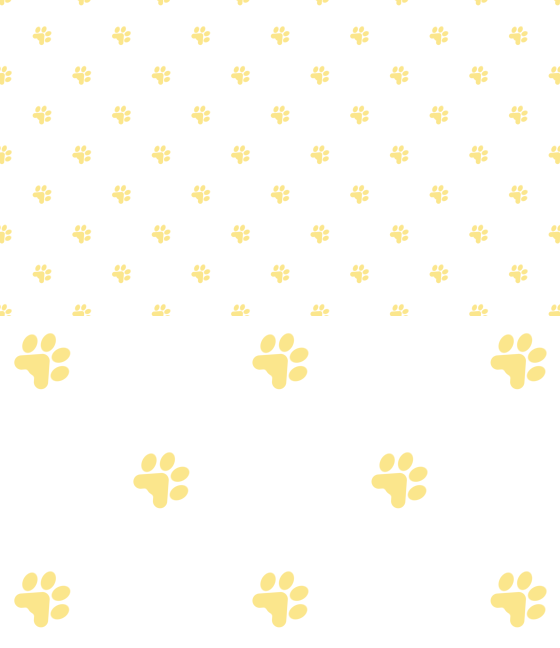
Top, the full canvas; bottom, a detail of the centre.
Reproduce this pattern procedurally as a WebGL 1 fragment shader.

```glsl
precision highp float;
// Pale yellow paw prints on white, set in staggered rows and tilted to the right.
// Each paw is a distance field mirrored about its own axis: two toes and half
// of a rounded pad are described, and the fold supplies the other half.

uniform vec2 u_resolution;

float smoothUnion(float a, float b, float k) {
  float h = max(k - abs(a - b), 0.0) / k;
  return min(a, b) - 0.25 * h * h * k;
}

float capsule(vec2 p, vec2 a, vec2 b, float radius) {
  vec2 pa = p - a, ba = b - a;
  return length(pa - ba * clamp(dot(pa, ba) / dot(ba, ba), 0.0, 1.0)) - radius;
}

// Upright ellipse leaning outward by the given angle
float toe(vec2 p, vec2 center, float lean) {
  float c = cos(lean), s = sin(lean);
  p -= center;
  p = vec2(c * p.x - s * p.y, s * p.x + c * p.y);
  vec2 radii = vec2(2.9, 4.1);
  return (length(p / radii) - 1.0) * radii.x;
}

// Paw pointing up; one lattice period is 100 units
float paw(vec2 p) {
  p.x = abs(p.x);
  float toes = min(toe(p, vec2(3.75, 7.8), 0.33), toe(p, vec2(8.9, 2.0), 0.3));
  float lobes = capsule(p, vec2(0.0, 0.6), vec2(5.8, -6.1), 3.0);
  float heel = length(p - vec2(0.0, -3.0)) - 3.8;
  return min(toes, smoothUnion(lobes, heel, 1.2));
}

void main() {
  float period = 0.2512;
  vec2 p = (gl_FragCoord.xy / u_resolution.y - vec2(0.6345, 0.3838)) / period;

  // Half-period rows, every other one shifted sideways by half a period
  float row = floor(2.0 * p.y + 0.5);
  vec2 cell = vec2(fract(p.x - 0.5 * row + 0.5) - 0.5, p.y - 0.5 * row);

  // Turn the paw axis to the upper right
  vec2 local = vec2(cell.x - cell.y, cell.x + cell.y) * 70.71;

  float pixel = 100.0 / (period * u_resolution.y);
  float ink = 1.0 - smoothstep(-0.7 * pixel, 0.7 * pixel, paw(local));
  gl_FragColor = vec4(mix(vec3(1.0), vec3(0.985, 0.9, 0.55), ink), 1.0);
}
```
